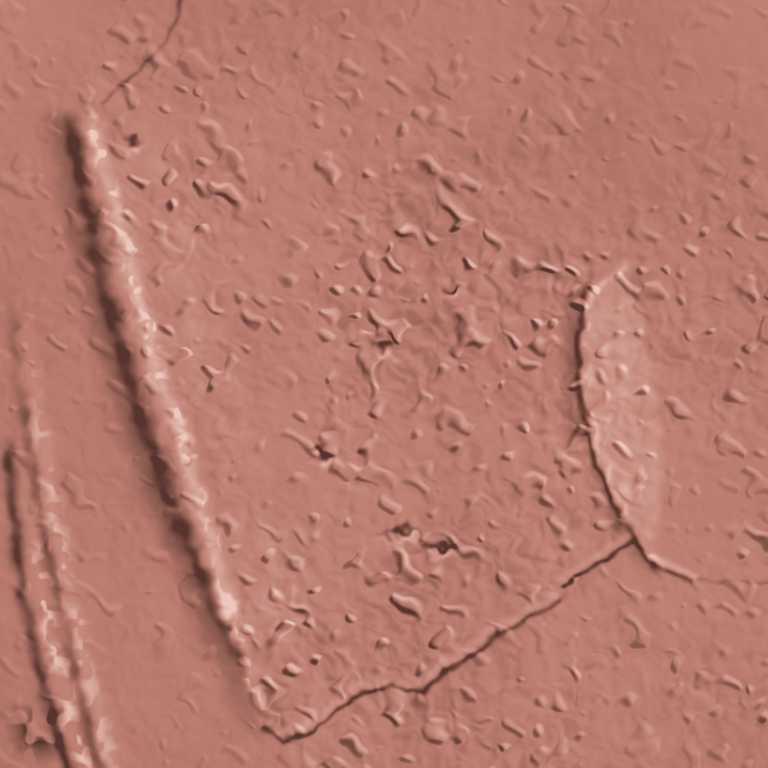
Write a three.js fragment shader that draws this texture.

```glsl
// Smeared clay-pink cream: a broad slab with a raised left ridge, a pale lens
// on the right, thin cracks and rough grain. Curves x = f(y) give signed
// distances for shading; warped, embossed noise gives the surface its relief.
varying vec2 vUv;

const vec3 BASE = vec3(0.732, 0.487, 0.434);
const vec3 DARK = vec3(0.34, 0.205, 0.175);
const vec3 PALE = vec3(0.87, 0.70, 0.65);
const vec2 LIGHT = vec2(0.8, 0.6);
const float GRAIN_SCALE = 66.0;
const float GRAIN_GAIN = 0.62;
const float WOBBLE = 0.008;
const float CRACK_WIDTH = 0.0036;

float hash(vec2 p) {
  return fract(sin(dot(p, vec2(127.1, 311.7))) * 43758.5453);
}

float noise(vec2 p) {
  vec2 i = floor(p), f = fract(p);
  f = f * f * (3.0 - 2.0 * f);
  return mix(mix(hash(i), hash(i + vec2(1, 0)), f.x),
             mix(hash(i + vec2(0, 1)), hash(i + vec2(1, 1)), f.x), f.y);
}

vec2 noise2(vec2 p) { return vec2(noise(p), noise(p + 31.0)) - 0.5; }

float band(float d, float w) { return exp(-d * d / (w * w)); }

// Soft window: 1 between lo and hi, fading over f.
float span(float x, float lo, float hi, float f) {
  return smoothstep(lo - f, lo + f, x) * (1.0 - smoothstep(hi - f, hi + f, x));
}

float seg(vec2 p, vec2 a, vec2 b) {
  vec2 d = b - a;
  return length(p - a - d * clamp(dot(p - a, d) / dot(d, d), 0.0, 1.0));
}

// Relief of the cream: rotated octaves with a few tall clumps.
float relief(vec2 p) {
  vec2 q = mat2(0.8, 0.6, -0.6, 0.8) * p;
  float clump = smoothstep(0.66, 0.95, noise(q * vec2(0.8, 1.05) + 17.0));
  return 0.6 * noise(q) + 0.35 * noise(p * 1.9 + 5.0) + 1.3 * clump;
}

float crackLine(vec2 p) {
  float d = seg(p, vec2(0.345, 0.050), vec2(0.371, 0.034));
  d = min(d, seg(p, vec2(0.371, 0.034), vec2(0.410, 0.049)));
  d = min(d, seg(p, vec2(0.410, 0.049), vec2(0.456, 0.089)));
  d = min(d, seg(p, vec2(0.456, 0.089), vec2(0.501, 0.104)));
  d = min(d, seg(p, vec2(0.501, 0.104), vec2(0.553, 0.102)));
  d = min(d, seg(p, vec2(0.553, 0.102), vec2(0.638, 0.167)));
  d = min(d, seg(p, vec2(0.638, 0.167), vec2(0.729, 0.217)));
  return min(d, seg(p, vec2(0.735, 0.237), vec2(0.823, 0.293)));
}

// Dark hollow with a lit lower lip.
float pit(vec2 p, vec2 c, vec2 size) {
  vec2 q = (p - c) / size, lip = q + vec2(-0.3, 1.8);
  return 0.8 * exp(-dot(lip, lip)) - 1.1 * exp(-dot(q, q));
}

void main() {
  vec2 uv = vUv;
  vec2 p = uv + WOBBLE * noise2(uv * 45.0) + 0.4 * WOBBLE * noise2(uv * 110.0);
  float glint = smoothstep(0.5, 0.8, noise(p * vec2(105.0, 80.0)));
  float patchy = noise(uv * 48.0 + 9.0);

  // Main ridge: foot on the left, crest offset to the right.
  float s = 0.857 - p.y;
  float foot = p.x - (0.088 + 0.13 * s + 0.245 * s * s);
  float crest = foot - max(0.027 + 0.14 * s - 0.22 * s * s, 0.004);
  float onRidge = span(p.y, 0.045, 0.848, 0.018);
  float slab = smoothstep(0.0, 0.05, foot);

  // Surface grain, calmer at the top and outside the slab.
  float rough = mix(0.22, 1.0, slab * (1.0 - smoothstep(0.74, 1.04, uv.y + 0.10 * uv.x)));
  rough *= (1.0 - 0.4 * smoothstep(0.72, 0.9, uv.x)) * (0.35 + 1.1 * noise(uv * 11.0));
  vec2 g = uv * GRAIN_SCALE + 0.9 * noise2(uv * 50.0 + 3.0), e = LIGHT * 0.42;
  float tone = GRAIN_GAIN * (0.1 + rough) * (relief(g) - relief(g + e));
  tone += 0.16 * (noise(uv * 5.0) - 0.5) + 0.13 * (noise(uv * 24.0) - 0.5) * (0.2 + rough);

  // Shade and sparkle of the main ridge.
  tone -= onRidge * (0.35 + 0.6 * patchy) * band(foot - 0.004, 0.009);
  tone -= onRidge * (0.42 * band(foot + 0.008, 0.022) + 0.5 * patchy * band(foot - 0.017, 0.012));
  tone += onRidge * (band(crest, 0.009) * (0.4 + 1.0 * glint) + 0.35 * band(crest + 0.004, 0.017));
  tone += 0.22 * onRidge * band(crest - 0.06, 0.03) * patchy;

  // Two narrow ridges at the lower left.
  float t = 0.427 - p.y;
  float left = p.x - (0.012 + 0.02 * t + 0.37 * t * t);
  float onLeft = 1.0 - smoothstep(0.40, 0.44, p.y);
  tone -= onLeft * (0.5 + 0.5 * patchy) * band(left, 0.008);
  tone += onLeft * band(left - 0.024, 0.010) * (0.15 + 1.1 * glint * smoothstep(0.1, 0.2, t));
  float u = 0.622 - p.y;
  float thin = p.x - (0.03 + 0.1 * u + 0.14 * u * u);
  float onThin = 1.0 - smoothstep(0.40, 0.66, p.y);
  tone += onThin * band(thin, 0.012) * (0.3 + 0.6 * glint);
  tone -= onThin * (0.15 + 0.6 * patchy) * band(thin + 0.018, 0.009);
  tone -= 1.3 * band(length(p - vec2(0.052, 0.05)), 0.028) * smoothstep(0.35, 0.65, noise(p * 75.0));

  // Pale lens with a dark left rim.
  float rim = p.x - (0.752 + 1.25 * pow(abs(0.54 - p.y), 2.0));
  float back = 0.866 - 0.6 * pow(abs(p.y - 0.37), 2.0) - p.x;
  float top = 0.622 + 0.7 * (p.x - 0.768) - p.y;
  float lens = smoothstep(0.0, 0.012, rim) * smoothstep(-0.006, 0.018, back) * smoothstep(-0.004, 0.006, top);
  float onRim = span(p.y, 0.255, 0.625, 0.015);
  tone += lens * smoothstep(0.25, 0.34, p.y) * (0.2 + 0.3 * patchy);
  tone -= onRim * (0.8 * band(rim, 0.005) + 0.28 * band(rim + 0.008, 0.013));
  tone += onRim * 0.5 * band(rim - 0.012, 0.006) * (0.2 + glint);
  tone += 0.55 * band(seg(p, vec2(0.769, 0.622), vec2(0.815, 0.655)), 0.007);
  tone -= 0.8 * band(seg(p, vec2(0.852, 0.264), vec2(0.900, 0.245)), 0.004);
  tone += 0.6 * band(seg(p, vec2(0.850, 0.277), vec2(0.905, 0.249)), 0.005);
  tone -= 0.35 * patchy * band(seg(p, vec2(0.91, 0.245), vec2(1.0, 0.243)), 0.003);

  // Cracks along the lower slab edge and at the upper left.
  tone -= (0.55 + 0.6 * patchy) * band(crackLine(p), CRACK_WIDTH);
  tone += 0.3 * band(crackLine(p - vec2(-0.003, 0.010)), 0.006);
  float upper = min(seg(p, vec2(0.235, 1.0), vec2(0.218, 0.945)), seg(p, vec2(0.218, 0.945), vec2(0.135, 0.868)));
  tone -= (0.2 + 0.5 * patchy) * band(upper, CRACK_WIDTH);

  // Larger ragged hollows.
  vec2 r = uv + 0.018 * noise2(uv * 85.0);
  tone += pit(r, vec2(0.522, 0.308), vec2(0.020, 0.005)) + pit(r, vec2(0.575, 0.286), vec2(0.024, 0.005));
  tone += pit(r, vec2(0.422, 0.409), vec2(0.012, 0.005)) + pit(r, vec2(0.590, 0.622), vec2(0.012, 0.004));
  tone += pit(r, vec2(0.502, 0.545), vec2(0.009, 0.006)) + pit(r, vec2(0.170, 0.820), vec2(0.008, 0.006));

  vec3 color = mix(BASE, DARK, clamp(-tone, 0.0, 1.0));
  gl_FragColor = vec4(mix(color, PALE, clamp(tone, 0.0, 1.4)), 1.0);
}
```
